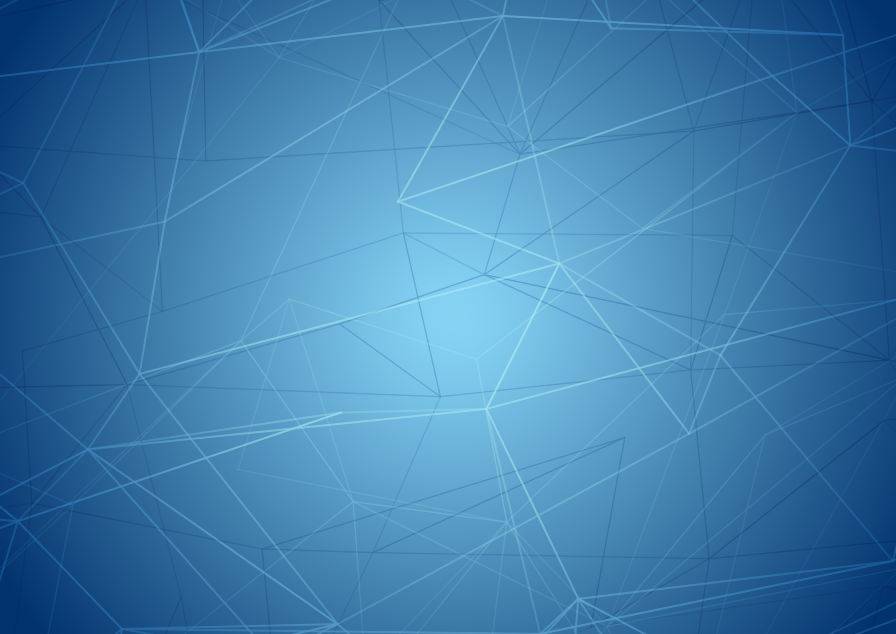
This background is drawn by a WebGL 2 fragment shader. Its source:

```glsl
#version 300 es
precision highp float;
// Blue radial glow crossed by layered meshes of thin light and dark lines.
// Each mesh is a turned, jittered grid whose nodes are joined to near and
// farther neighbours by hash-chosen straight links.
uniform vec2 u_resolution;
out vec4 fragColor;

vec2 hash2(vec2 p, float seed) {
    vec3 q = fract(vec3(p.xyx + seed * 7.31) * vec3(0.1031, 0.1030, 0.0973));
    q += dot(q, q.yzx + 33.33);
    return fract((q.xx + q.yz) * q.zy);
}

// Jittered node, always inside its own cell
vec2 meshNode(vec2 cell, float seed) {
    return cell + 0.06 + 0.88 * hash2(cell + 50.0, seed);
}

float segmentDistance(vec2 p, vec2 a, vec2 b) {
    vec2 pa = p - a, ba = b - a;
    return length(pa - ba * clamp(dot(pa, ba) / dot(ba, ba), 0.0, 1.0));
}

// Offsets to the five neighbours a node may join
vec2 linkOffset(int k) {
    if (k == 0) return vec2(1.0, 0.0);
    if (k == 1) return vec2(0.0, 1.0);
    if (k == 2) return vec2(1.0, 1.0);
    if (k == 3) return vec2(1.0, -1.0);
    return vec2(2.0, 1.0);
}

// Coverage of one mesh; size and halfWidth are in canvas heights
float mesh(vec2 p, float size, float angle, float halfWidth, float density, float seed) {
    float c = cos(angle), s = sin(angle);
    vec2 q = mat2(c, s, -s, c) * p / size;
    vec2 home = floor(q);
    float pixel = 1.0 / u_resolution.y;
    float clear = 1.0;
    for (int j = -1; j <= 1; j++) {
        for (int i = -2; i <= 0; i++) {
            vec2 cell = home + vec2(i, j);
            vec2 a = meshNode(cell, seed);
            for (int k = 0; k < 5; k++) {
                vec2 chance = hash2(cell * 3.0 + float(k) * 17.0 + 90.0, seed + 4.0);
                if (chance.x > density) continue;
                vec2 b = meshNode(cell + linkOffset(k), seed);
                float d = segmentDistance(q, a, b) * size;
                float line = 1.0 - smoothstep(halfWidth - 0.5 * pixel, halfWidth + 0.7 * pixel, d);
                clear *= 1.0 - line * mix(0.4, 1.0, chance.y);
            }
        }
    }
    return 1.0 - clear;
}

void main() {
    vec2 p = (gl_FragCoord.xy - 0.5 * u_resolution) / u_resolution.y;

    // Glow: almost linear fall-off with a soft core
    vec2 fromCore = p - vec2(0.008, 0.0);
    float r = min(sqrt(dot(fromCore, fromCore) + 0.006), 0.82);
    vec3 color = vec3(0.575, 0.89, 1.01) - r * vec3(0.69, 0.84, 0.71);

    // Lines lose strength and turn bluer toward the corners
    float rim = smoothstep(0.25, 0.8, r);
    float strength = mix(1.0, 0.55, rim);
    vec3 lightLine = mix(vec3(0.70, 0.95, 0.98), vec3(0.25, 0.62, 0.90), rim);
    vec3 darkLine = mix(vec3(0.10, 0.36, 0.58), vec3(0.02, 0.13, 0.32), rim);

    // Dark web behind, then faint and bold light webs
    float dark = mesh(p, 0.25, 0.5, 0.0009, 0.5, 3.0);
    float faint = mesh(p, 0.29, -0.35, 0.0009, 0.45, 8.0);
    float bold = mesh(p, 0.27, 0.22, 0.0014, 0.55, 13.0);
    color = mix(color, darkLine, 0.42 * dark * mix(0.8, 1.0, rim));
    color = mix(color, lightLine, 0.28 * faint * strength);
    color = mix(color, lightLine, 0.60 * bold * strength);

    fragColor = vec4(clamp(color, 0.0, 1.0), 1.0);
}
```
